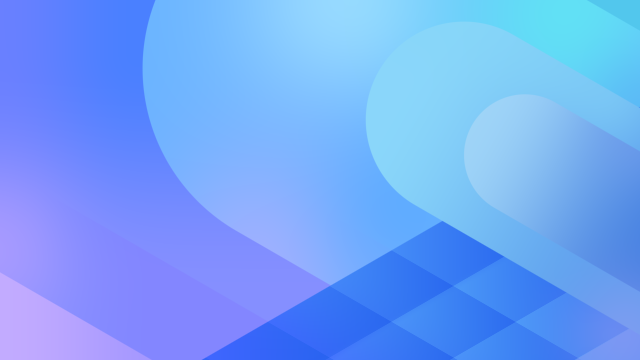
Write a WebGL 1 fragment shader that draws this background.

```glsl
precision highp float;
// Soft blue gradient with nested rounded diagonal bands and a lattice of blue cells.
uniform vec2 u_resolution;

const vec2 FALL_DIR = vec2(0.8660, -0.5);   // direction of the rounded bands
const vec2 FALL_NORMAL = vec2(0.5, 0.8660);
const vec2 RISE_NORMAL = vec2(-0.5, 0.8660);

// Signed distance to a band with a round start, endless along FALL_DIR
float bandDistance(vec2 p, vec2 start, float radius) {
  vec2 q = p - start;
  return length(q - FALL_DIR * max(dot(q, FALL_DIR), 0.0)) - radius;
}

// Smooth coverage of the negative side of a distance
float cover(float dist, float pixel) {
  return 1.0 - smoothstep(-0.75 * pixel, 0.75 * pixel, dist);
}

float glow(vec2 p, vec2 center, float radius) {
  vec2 q = (p - center) / radius;
  return exp(-dot(q, q));
}

// Repeating ramp with a softened drop
float softSaw(float t, float width) {
  float f = fract(t);
  return f * (1.0 - smoothstep(1.0 - width, 1.0, f));
}

// Violet field at the left with two straight folds
vec3 backdrop(vec2 p, float fall, float pixel) {
  vec3 color = mix(vec3(0.29, 0.50, 1.0), vec3(0.41, 0.50, 1.0), 1.0 - smoothstep(0.0, 0.38, p.x));
  color = mix(color, vec3(0.52, 0.56, 1.0), 1.0 - smoothstep(0.2, 0.85, p.y));
  color = mix(color, vec3(0.70, 0.62, 1.0), 0.75 * glow(p, vec2(-0.03, 0.31), 0.23));
  float fold = cover(fall - 0.465, pixel) * smoothstep(0.08, 0.45, p.x);
  color = mix(color, vec3(0.51, 0.51, 1.0), 0.7 * fold);
  vec3 lavender = mix(vec3(0.76, 0.67, 1.0), vec3(0.64, 0.59, 1.0), smoothstep(0.0, 0.48, p.x));
  color = mix(color, lavender, cover(fall - 0.211, pixel));
  return mix(color, vec3(0.32, 0.78, 0.93), smoothstep(1.2, 1.5, p.x));
}

// Large sky band
vec3 skyFill(vec2 p, float fall, float pixel) {
  vec3 color = vec3(0.41, 0.70, 1.0);
  color = mix(color, vec3(0.62, 0.87, 1.0), 0.9 * glow(p, vec2(0.97, 1.0), 0.33));
  color = mix(color, vec3(0.38, 0.88, 0.96), glow(p, vec2(1.58, 0.96), 0.36));
  color = mix(color, vec3(0.64, 0.69, 1.0), 0.95 * glow(p, vec2(0.74, 0.26), 0.33));
  color = mix(color, vec3(0.34, 0.66, 1.0), 0.7 * glow(p, vec2(1.12, 0.43), 0.24));
  color = mix(color, vec3(0.32, 0.68, 0.95), 0.5 * glow(p, vec2(1.78, 0.70), 0.16));
  float crease = cover(fall - 0.809, pixel) * smoothstep(0.88, 1.1, p.x);
  return mix(color, vec3(0.44, 0.65, 1.0), 0.25 * crease);
}

// Crossing diagonal stripes, each cell darkening to its right corner
vec3 latticeFill(float fall, float rise, float pixel) {
  float across = (fall - 0.465) / 0.172;
  float down = (-0.280 - rise) / 0.173;
  float shade = softSaw(across, pixel / 0.172) + softSaw(down, pixel / 0.173);
  vec3 color = mix(vec3(0.25, 0.40, 1.0), vec3(0.27, 0.55, 0.97), smoothstep(-0.6, 1.6, across));
  color += vec3(0.03, 0.05, 0.0) * smoothstep(0.9, 1.1, down);
  color = mix(color, vec3(0.14, 0.38, 0.93), 0.42 * shade);
  return mix(color, vec3(0.48, 0.60, 0.96), 0.5 * cover(3.0 - down, pixel / 0.173));
}

// Pale band
vec3 paleFill(vec2 p, vec2 start) {
  vec2 q = p - start;
  float along = dot(q, FALL_DIR);
  vec3 color = mix(vec3(0.54, 0.84, 0.98), vec3(0.36, 0.62, 0.93), smoothstep(-0.2, 0.62, along));
  float upper = smoothstep(0.0, 0.27, dot(q, FALL_NORMAL)) * (1.0 - smoothstep(0.3, 0.6, along));
  return mix(color, vec3(0.52, 0.84, 0.97), 0.6 * upper);
}

// Inner band, fading from mist to deep blue
vec3 mistFill(vec2 p, vec2 start) {
  float along = dot(p - start, FALL_DIR);
  vec3 color = mix(vec3(0.62, 0.83, 0.97), vec3(0.27, 0.50, 0.88), smoothstep(-0.17, 0.48, along));
  return mix(color, vec3(0.46, 0.62, 0.93), 0.5 * glow(p, vec2(1.78, 0.62), 0.14));
}

void main() {
  vec2 p = gl_FragCoord.xy / u_resolution.y;
  float pixel = 1.0 / u_resolution.y;
  float fall = dot(p, FALL_NORMAL);
  float rise = dot(p, RISE_NORMAL);
  vec2 paleStart = vec2(1.289, 0.667);
  vec2 mistStart = vec2(1.458, 0.569);

  // Layers from back to front
  vec3 color = backdrop(p, fall, pixel);
  color = mix(color, skyFill(p, fall, pixel), cover(bandDistance(p, vec2(0.917, 0.810), 0.521), pixel));
  color = mix(color, latticeFill(fall, rise, pixel), cover(rise + 0.280, pixel));
  color = mix(color, paleFill(p, paleStart), cover(bandDistance(p, paleStart, 0.273), pixel));
  color = mix(color, mistFill(p, mistStart), cover(bandDistance(p, mistStart, 0.169), pixel));

  // Violet haze in the lower right corner
  color = mix(color, vec3(0.56, 0.61, 0.95), 0.6 * glow(p, vec2(1.74, 0.07), 0.17));
  gl_FragColor = vec4(color, 1.0);
}
```
